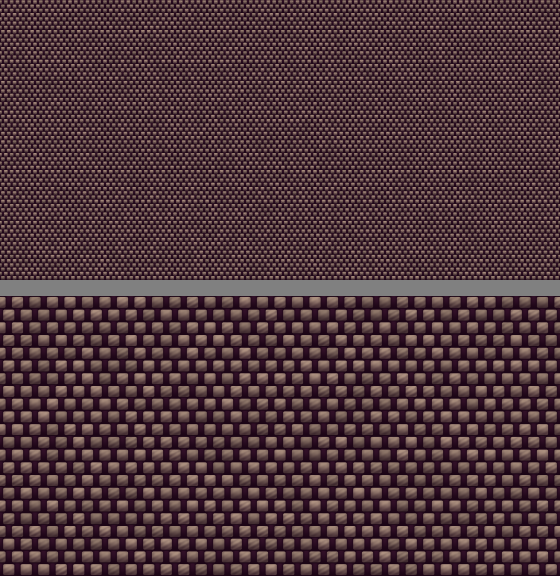
Top: the whole. Bottom: its middle third, enlarged.
A Shadertoy shader for this pattern:

```glsl
const vec2 REPEATS = vec2(96.0, 66.0);
const int SAMPLES = 3;

float hash(vec2 p) {
    return fract(sin(dot(p, vec2(127.1, 311.7))) * 43758.5453);
}

float boxDistance(vec2 p, vec2 halfSize, float radius) {
    vec2 q = abs(p) - halfSize + radius;
    return length(max(q, 0.0)) + min(max(q.x, q.y), 0.0) - radius;
}

// Dark threads running behind the raised stitches
vec3 warpColor(vec2 p) {
    vec3 shadow = vec3(0.08, 0.005, 0.06);
    vec3 plum = vec3(0.19, 0.06, 0.15);
    float fromGap = abs(p.x) - 0.5;
    float roundness = 1.0 - smoothstep(0.04, 0.24, abs(fromGap));
    float lift = smoothstep(-0.5, 0.35, p.y);
    return mix(shadow, plum, 0.25 + 0.75 * roundness * lift);
}

// Raised stitch, lit from above and crossed by slanted fibres
vec3 stitchColor(vec2 p, vec2 id) {
    vec3 shade = vec3(0.27, 0.18, 0.20);
    vec3 light = vec3(0.62, 0.52, 0.46);
    float lift = smoothstep(-0.45, 0.35, p.y);
    float side = 1.0 - 0.3 * smoothstep(0.1, 0.33, abs(p.x));
    float twist = sin((p.y - p.x * 0.8) * 16.0 + hash(id + 7.3) * 6.2832);
    float fibre = twist * mix(0.03, 0.16, hash(id + 2.9));
    float wear = mix(0.9, 1.1, hash(id));
    return mix(shade, light, clamp(lift * side + fibre, 0.0, 1.0)) * wear;
}

vec3 weave(vec2 uv, float edge) {
    vec2 grid = uv * REPEATS;
    float row = floor(grid.y);
    grid.x += 0.5 * mod(row, 2.0);
    vec2 id = floor(grid);
    vec2 p = fract(grid) - 0.5;

    float d = boxDistance(p, vec2(0.32, 0.43), 0.1);
    float stitch = 1.0 - smoothstep(-edge, edge, d);
    return mix(warpColor(p), stitchColor(p, id), stitch);
}

void mainImage(out vec4 fragColor, in vec2 fragCoord) {
    float edge = 0.5 * REPEATS.y / (iResolution.y * float(SAMPLES));

    // Average a small grid of samples to keep fine threads smooth
    vec3 color = vec3(0.0);
    for (int y = 0; y < SAMPLES; y++) {
        for (int x = 0; x < SAMPLES; x++) {
            vec2 offset = (vec2(x, y) + 0.5) / float(SAMPLES) - 0.5;
            color += weave((fragCoord + offset) / iResolution.xy, edge);
        }
    }
    fragColor = vec4(color / float(SAMPLES * SAMPLES), 1.0);
}
```
